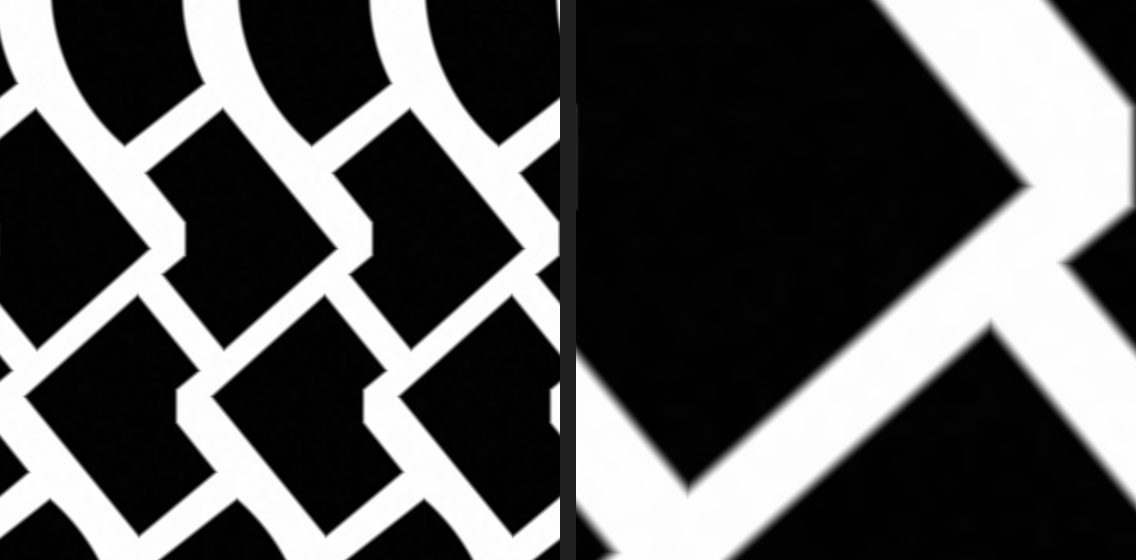
Left: the whole. Right: its middle third, enlarged.
A three.js fragment shader for this pattern:

```glsl
varying vec2 vUv;

#define PERIOD 0.334
#define PIVOT vec2(0.490, 0.424)
#define SOFTNESS 0.005
#define RUBBER 0.006
#define GROOVE 0.993
#define GRAIN 0.012
#define GRAIN_SCALE 90.0

float hash(vec2 p) {
  return fract(sin(dot(p, vec2(127.1, 311.7))) * 43758.5453);
}

float valueNoise(vec2 p) {
  vec2 i = floor(p), f = fract(p);
  f = f * f * (3.0 - 2.0 * f);
  return mix(mix(hash(i), hash(i + vec2(1.0, 0.0)), f.x),
             mix(hash(i + vec2(0.0, 1.0)), hash(i + vec2(1.0, 1.0)), f.x), f.y);
}

// Signed distance to the line a-b, negative on its left
float edge(vec2 p, vec2 a, vec2 b) {
  vec2 d = normalize(b - a);
  return dot(p - a, vec2(d.y, -d.x));
}

// Slanted block with a stepped notch in its left side
float centreBlock(vec2 p) {
  vec2 top = vec2(0.398, 0.806);
  vec2 right = vec2(0.602, 0.556);
  vec2 bottom = vec2(0.400, 0.375);
  vec2 step0 = vec2(0.290, 0.510);
  vec2 step1 = vec2(0.331, 0.544);
  vec2 left = vec2(0.260, 0.691);

  float d = max(edge(p, top, left), edge(p, step0, bottom));
  d = max(d, max(edge(p, bottom, right), edge(p, right, top)));
  float notch = min(edge(p, left, vec2(0.329, 0.605)), edge(p, step1, step0));
  return max(d, min(notch, step1.x - p.x));
}

// Curved block that runs off the border
float shoulderBlock(vec2 p) {
  float leftArc = length(p - vec2(0.803, 1.026)) - 0.378;
  float rightArc = 0.352 - length(p - vec2(1.012, 1.012));
  float base = edge(p, vec2(0.559, 0.741), vec2(0.698, 0.850));
  return max(base, max(leftArc, rightArc));
}

float halfTread(vec2 p) {
  return min(centreBlock(p), shoulderBlock(p));
}

void main() {
  // Wrap across, then check the neighbours that overlap this repeat
  vec2 p = vec2(mod(vUv.x - 0.2, PERIOD) + 0.2, vUv.y);
  float d = 1.0;
  for (int i = -1; i <= 1; i++) {
    vec2 q = p + vec2(float(i) * PERIOD, 0.0);
    // The lower half is the upper half turned about the pivot
    d = min(d, min(halfTread(q), halfTread(2.0 * PIVOT - q)));
  }

  // Soft edges and faint grain
  float shade = mix(RUBBER, GROOVE, smoothstep(-SOFTNESS, SOFTNESS, d));
  shade += GRAIN * (valueNoise(vUv * GRAIN_SCALE) - 0.5);
  gl_FragColor = vec4(vec3(clamp(shade, 0.0, 1.0)), 1.0);
}
```
